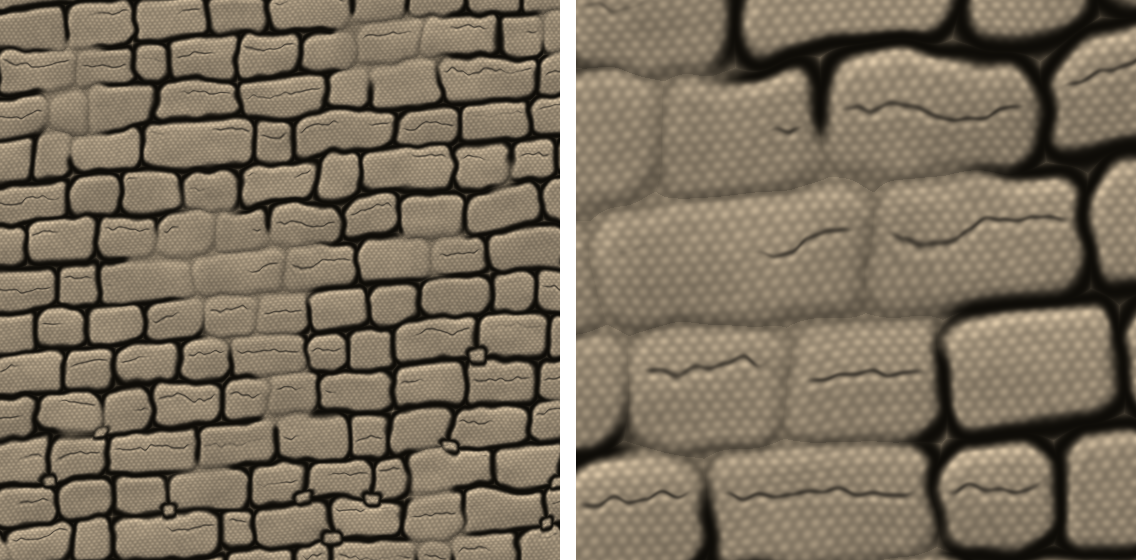
Left: the whole. Right: its middle third, enlarged.
A three.js fragment shader for this texture:

```glsl
// Weathered stone wall: thirteen gently rising courses of rounded blocks.
// Jittered joints give rounded-box distances, which become a height that is
// shaded from the upper left, with cracks, rubble, filled joints and a weave.

#define ROWS 13.0
#define ROW_OFFSET 0.23
#define JITTER 0.62
#define GAP 0.045
#define RUBBLE 0.1
#define FILL_START 0.64
#define WEAVE_FREQ vec2(8.8, 6.5)
#define WEAVE_DEPTH 0.1
#define LIGHT_DIR vec2(-0.35, 0.94)
#define STONE_COLOR vec3(0.57, 0.515, 0.432)
#define SHADOW_COLOR vec3(0.055, 0.047, 0.03)

varying vec2 vUv;

float hash(vec2 p) {
  vec3 a = fract(p.xyx * 0.1031);
  a += dot(a, a.yzx + 33.33);
  return fract((a.x + a.y) * a.z);
}

float noise(vec2 p) {
  vec2 i = floor(p), f = fract(p);
  f = f * f * (3.0 - 2.0 * f);
  return mix(mix(hash(i), hash(i + vec2(1.0, 0.0)), f.x),
             mix(hash(i + vec2(0.0, 1.0)), hash(i + 1.0), f.x), f.y);
}

float roundBox(vec2 p, vec2 halfSize, float radius) {
  vec2 d = abs(p) - halfSize + radius;
  return length(max(d, 0.0)) + min(max(d.x, d.y), 0.0) - radius;
}

float joint(float i, float row) {
  return i + JITTER * (hash(vec2(i, row)) - 0.5);
}

// Nearest stone: x = signed distance, yz = position from its centre, w = id
vec4 nearestStone(vec2 q) {
  vec2 p = q + 0.25 * (vec2(noise(q * 0.9), noise(q * 0.9 + 17.0)) - 0.5)
             + 0.09 * (vec2(noise(q * 3.5 + 5.0), noise(q * 3.5 + 41.0)) - 0.5);
  vec4 best = vec4(9.0);
  float pebble = 9.0;
  for (int r = -1; r <= 1; r++) {
    float row = floor(p.y) + float(r);
    float width = mix(1.3, 1.75, hash(vec2(row, 73.0)));
    float x = p.x + 20.0 * hash(vec2(row, 31.0));
    for (int c = -1; c <= 1; c++) {
      float i = floor(x / width) + float(c);
      float left = joint(i, row) * width;
      float right = joint(i + 1.0, row) * width;
      float id = hash(vec2(i + 50.0, row + 11.0));
      vec2 local = vec2(x - 0.5 * (left + right), p.y - row - 0.5 - 0.07 * (id - 0.5));
      vec2 halfSize = vec2(0.5 * (right - left), 0.5) - GAP;
      float radius = mix(0.14, 0.3, fract(id * 7.0));
      float d = roundBox(local, halfSize, radius);
      if (d < best.x) best = vec4(d, local, id);
      // Rubble wedged into the joint corner
      if (hash(vec2(i + 90.0, row + 29.0)) < RUBBLE) {
        vec2 offset = vec2(x - left, p.y - row - 0.06);
        pebble = min(pebble, roundBox(offset, vec2(0.12 + 0.08 * id, 0.13), 0.09));
      }
    }
  }
  best.x = min(max(best.x, 0.05 - pebble), pebble);
  return best;
}

// Bevelled stones over recessed mortar; some joints are nearly filled
float wallHeight(float d, vec2 q) {
  float stone = 1.0 - smoothstep(-0.12, 0.06, d);
  float mortar = 0.55 * smoothstep(0.03, 0.19, d);
  float fill = smoothstep(FILL_START, FILL_START + 0.13, noise(q * 0.6 + 8.0));
  return mix(max(stone, mortar), 0.62 + 0.38 * stone, fill);
}

// Wandering crack: dark line with a lit lower lip
float crackShade(vec4 stone, vec2 q) {
  float wiggle = 0.2 * (noise(vec2(q.x * 2.2, stone.w * 40.0)) - 0.5)
               + 0.1 * (noise(vec2(q.x * 8.0, stone.w * 70.0)) - 0.5);
  float d = stone.z - 0.1 - 0.25 * (stone.w - 0.5) - wiggle;
  float mask = smoothstep(0.32, 0.55, noise(vec2(q.x * 1.1, stone.w * 90.0)));
  mask *= step(0.15, stone.w) * smoothstep(0.06, 0.2, -stone.x);
  float lip = d + 0.055;
  return 1.0 + mask * (0.13 * exp(-lip * lip * 1100.0) - 0.48 * exp(-d * d * 1900.0));
}

void main() {
  // Sheared course units: each row climbs one course across the canvas
  vec2 q = vec2(vUv.x * ROWS, vUv.y * ROWS - vUv.x + ROW_OFFSET);
  vec4 stone = nearestStone(q);
  vec2 towardLight = q + 0.1 * LIGHT_DIR;
  float h = wallHeight(stone.x, q);
  float slope = h - wallHeight(nearestStone(towardLight).x, towardLight);

  // Edge light, cast shade, rounded faces and uneven wear
  float light = 1.0 + 0.28 * max(slope, 0.0) + 0.7 * min(slope, 0.0);
  light *= 1.0 + 0.13 * clamp(stone.z, -0.5, 0.5) + 0.07 * (stone.w - 0.5);
  light *= 0.93 + 0.14 * noise(q * vec2(1.2, 3.0)) + 0.08 * (noise(q * 14.0) - 0.5);
  light *= crackShade(stone, q);

  // Fine woven grain
  vec2 weave = q * WEAVE_FREQ * 6.2832 + 3.0 * noise(q * 2.0);
  light *= 1.0 + WEAVE_DEPTH * (cos(weave.x) * cos(weave.y) + 0.35 * cos(2.0 * weave.y));

  float exposure = smoothstep(0.0, 0.85, h);
  gl_FragColor = vec4(mix(SHADOW_COLOR, STONE_COLOR * light, exposure), 1.0);
}
```
